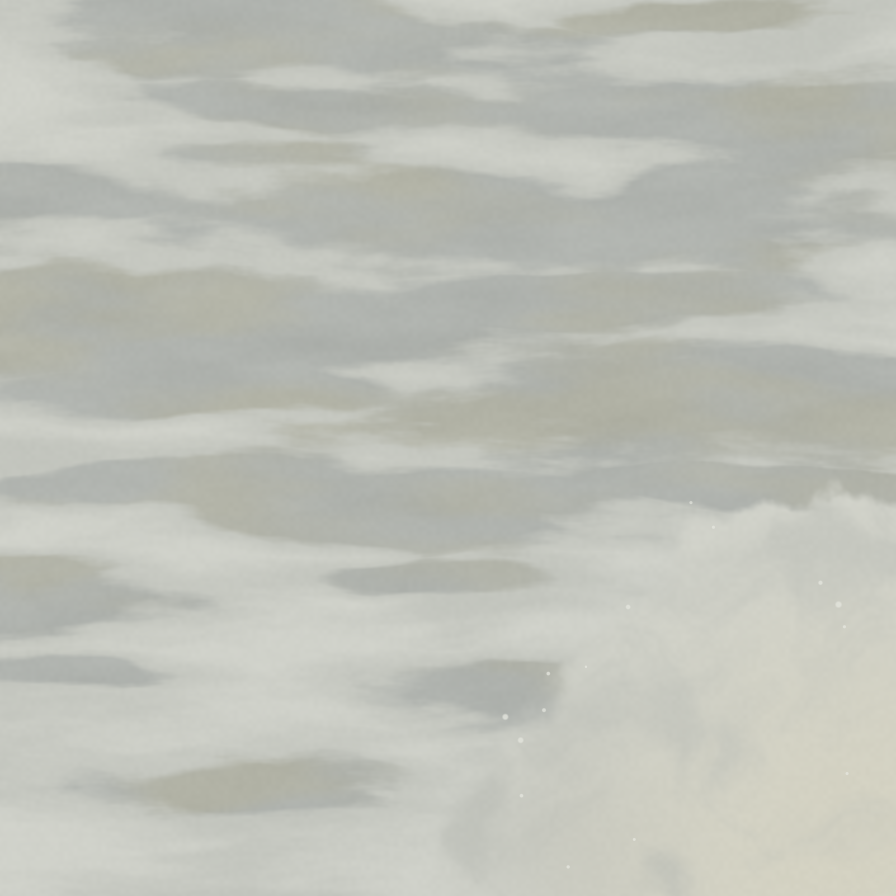
A Shadertoy shader for this texture:

```glsl
// Pale sea foam with soft grey water streaks and a splash rising at lower right.

const vec3 FOAM_LIGHT = vec3(0.815, 0.822, 0.792);
const vec3 FOAM_SHADE = vec3(0.745, 0.755, 0.727);
const vec3 WATER_GREY = vec3(0.682, 0.696, 0.678);
const vec3 WATER_OLIVE = vec3(0.694, 0.697, 0.645);
const vec3 SPRAY_WARM = vec3(0.830, 0.822, 0.760);
const vec3 DROP_WHITE = vec3(0.900, 0.905, 0.875);

float hash(vec2 p) {
    vec3 q = fract(p.xyx * 0.1031);
    q += dot(q, q.yzx + 33.33);
    return fract((q.x + q.y) * q.z);
}

float valueNoise(vec2 p) {
    vec2 cell = floor(p);
    vec2 f = fract(p);
    vec2 s = f * f * (3.0 - 2.0 * f);
    float low = mix(hash(cell), hash(cell + vec2(1, 0)), s.x);
    float high = mix(hash(cell + vec2(0, 1)), hash(cell + vec2(1, 1)), s.x);
    return mix(low, high, s.y);
}

float fbm(vec2 p, int octaves) {
    float sum = 0.0, weight = 0.5, total = 0.0;
    for (int i = 0; i < octaves; i++) {
        sum += weight * valueNoise(p);
        total += weight;
        weight *= 0.5;
        p = mat2(1.9, 0.25, -0.25, 1.9) * p + 17.3;
    }
    return sum / total;
}

// Positive inside a flat, slightly tilted ellipse.
float lens(vec2 p, vec2 centre, vec2 radii, float tilt) {
    vec2 d = p - centre;
    d.y += tilt * d.x;
    return 1.0 - length(d / radii);
}

// Rows of open water, shrinking towards the bottom.
float waterField(vec2 p) {
    float field = -1.2;
    for (int i = 0; i < 9; i++) {
        float row = float(i);
        float depth = 0.04 + row * 0.105;
        float x = fract(0.3 + row * 0.618);
        float size = mix(1.15, 0.6, smoothstep(0.35, 0.75, depth));
        size *= 0.75 + 0.4 * smoothstep(0.0, 0.3, depth);
        float tilt = 0.07 * hash(vec2(row, 5.0));
        vec2 radii = size * vec2(0.33, 0.053);
        field = max(field, lens(p, vec2(x, 1.0 - depth), radii, tilt));
        vec2 side = vec2(fract(x + 0.47), 1.0 - depth + 0.025);
        field = max(field, lens(p, side, radii * vec2(0.6, 0.5), tilt));
    }
    return field;
}

// Height of the splash outline above a point.
float splashField(vec2 p) {
    float d = p.x - 0.92;
    float ragged = (fbm(p * 15.0, 5) - 0.5) * 0.13;
    return 0.455 - 2.0 * d * d - p.y + ragged;
}

// Scattered round droplets, one possible drop per grid cell.
float droplets(vec2 p, float cells, float density) {
    vec2 cell = floor(p * cells);
    vec2 offset = 0.25 + 0.5 * vec2(hash(cell + 3.1), hash(cell + 8.7));
    float radius = mix(0.08, 0.2, hash(cell + 21.0));
    float dist = length(fract(p * cells) - offset);
    float present = step(1.0 - density, hash(cell + 40.0));
    return present * (1.0 - smoothstep(radius * 0.4, radius, dist));
}

void mainImage(out vec4 fragColor, in vec2 fragCoord) {
    vec2 p = fragCoord / iResolution.xy;
    vec2 drift = vec2(0.0, 0.022 * (fbm(p * 5.0 + 31.0, 3) - 0.5));
    vec2 q = p + drift;

    // Foam sheet with thin, stretched veils
    float streaks = fbm(q * vec2(3.5, 17.0) + 4.0, 5);
    float wisps = fbm(q * vec2(9.0, 34.0) + 60.0, 4);
    float field = waterField(q) + 1.5 * (fbm(q * vec2(6.0, 24.0) + 11.0, 5) - 0.5);
    field += 0.5 * (wisps - 0.5);
    float veil = 0.75 * smoothstep(0.42, 0.72, streaks);
    veil = max(veil, 0.65 * smoothstep(-0.75, 0.05, field));
    vec3 color = mix(FOAM_LIGHT, FOAM_SHADE, veil);

    // Open water showing through
    float olive = smoothstep(0.4, 0.7, fbm(q * vec2(4.0, 15.0) + 90.0, 3));
    vec3 water = mix(WATER_GREY, WATER_OLIVE, olive) + 0.05 * (wisps - 0.5);
    color = mix(color, water, 0.95 * smoothstep(-0.1, 0.26, field));

    // Billowing splash, warmer and rougher towards the corner
    float splash = splashField(p);
    float corner = 1.0 - smoothstep(0.05, 0.55, length(p - vec2(1.0, 0.0)));
    float billow = fbm(p * 11.0 + 2.0 * fbm(p * 7.0, 3), 5);
    float lit = smoothstep(0.3, 0.7, billow + 0.14 * corner);
    vec3 spray = mix(FOAM_SHADE, mix(FOAM_LIGHT, SPRAY_WARM, corner), 0.4 + 0.6 * lit);
    spray -= 0.03 * (1.0 - smoothstep(0.0, 0.22, length(p - vec2(0.62, 0.06))));
    float softness = mix(0.07, 0.02, smoothstep(0.55, 0.85, p.x));
    color = mix(color, spray, smoothstep(-0.01, softness, splash));

    // Flying drops and faint grain
    float nearSplash = smoothstep(-0.09, -0.01, splash);
    color = mix(color, DROP_WHITE, 0.75 * nearSplash * droplets(p, 42.0, 0.05));
    color += 0.012 * (valueNoise(p * 190.0) - 0.5);
    fragColor = vec4(color, 1.0);
}
```
